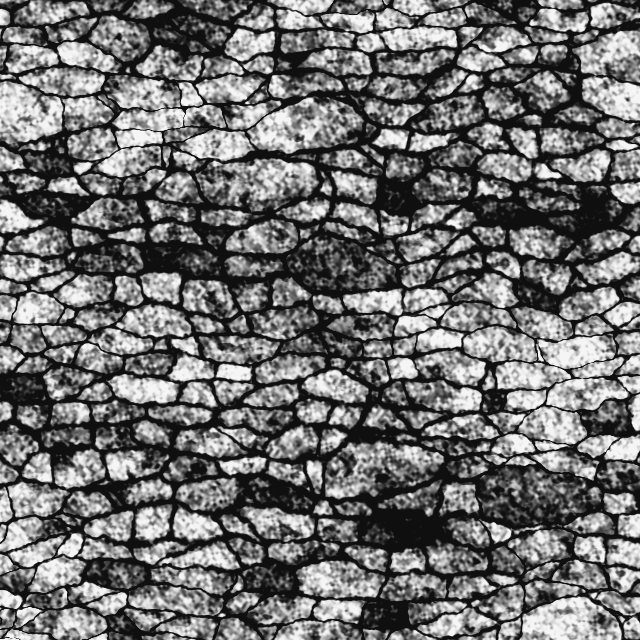
This texture is drawn by a WebGL 2 fragment shader. Its source:

```glsl
#version 300 es
precision highp float;
// Dry stone wall in grainy black and white: rough courses, tight joints, a few boulders.

#define GRID vec2(15.0, 25.0)   // stones across and up
#define JITTER vec2(0.9, 0.5)   // scatter of the stone centres
#define FLATNESS 1.7            // higher gives more level beds
#define BOULDER_SHARE 0.03
#define BOULDER_WEIGHT 2.4
#define SIZE_SPREAD 0.9
#define ROUNDING 520.0          // higher gives sharper corners
#define JOINT_WIDTH 0.0042
#define DARK_SHARE 0.1
#define GRAIN_SCALE 205.0
#define GRAIN_AMOUNT 1.1
#define EXPOSURE 0.7

uniform vec2 u_resolution;
out vec4 fragColor;

// Integer hash: three random values per cell and layer
vec3 hash3(vec2 cell, int layer) {
    uvec3 v = uvec3(ivec3(ivec2(cell), layer));
    v = v * 1664525u + 1013904223u;
    v.x += v.y * v.z; v.y += v.z * v.x; v.z += v.x * v.y;
    v ^= v >> 16u;
    v.x += v.y * v.z; v.y += v.z * v.x; v.z += v.x * v.y;
    return vec3(v >> 8u) / 16777216.0;
}

float noise(vec2 p, int layer) {
    vec2 i = floor(p), f = fract(p);
    f = f * f * (3.0 - 2.0 * f);
    float bottom = mix(hash3(i, layer).x, hash3(i + vec2(1, 0), layer).x, f.x);
    float top = mix(hash3(i + vec2(0, 1), layer).x, hash3(i + vec2(1, 1), layer).x, f.x);
    return mix(bottom, top, f.y);
}

// Octaves are turned against each other to hide the lattice
float fbm(vec2 p, int layer) {
    float sum = 0.0, amp = 0.5;
    for (int i = 0; i < 4; i++) {
        sum += amp * noise(p, layer + i);
        p = mat2(1.6, 1.2, -1.2, 1.6) * p + 7.1;
        amp *= 0.5;
    }
    return sum / 0.9375;
}

// Stone centre in grid units (xy) and its size weight (z)
vec3 stoneSite(vec2 cell) {
    vec3 h = hash3(cell, 1);
    float rowShift = hash3(vec2(0.0, cell.y), 2).x;
    float weight = SIZE_SPREAD * h.z;
    if (hash3(cell, 3).x < BOULDER_SHARE) weight = BOULDER_WEIGHT;
    return vec3(cell + 0.5 + JITTER * (h.xy - 0.5) + vec2(0.5 * rowShift, 0.0), weight);
}

float power(vec2 q, vec3 site) {
    vec2 r = q - site.xy;
    return dot(r * r, vec2(1.0, FLATNESS)) - site.z;
}

// Weighted cells: returns the rounded distance to the joint, in canvas units
float stoneEdge(vec2 p, out vec2 id) {
    vec2 q = p * GRID, home = floor(q);
    vec3 own = vec3(0.0);
    float best = 1e5;
    for (int y = -2; y <= 2; y++)
    for (int x = -3; x <= 2; x++) {
        vec2 cell = home + vec2(x, y);
        vec3 site = stoneSite(cell);
        float d = power(q, site);
        if (d < best) { best = d; own = site; id = cell; }
    }
    float sum = 1e-6;
    for (int y = -2; y <= 2; y++)
    for (int x = -3; x <= 2; x++) {
        vec2 cell = home + vec2(x, y);
        if (cell == id) continue;
        vec3 site = stoneSite(cell);
        vec2 slope = 2.0 * (site.xy - own.xy) * vec2(1.0, FLATNESS) * GRID;
        sum += exp(-ROUNDING * (power(q, site) - best) / (length(slope) + 1e-4));
    }
    return -log(sum) / ROUNDING;
}

void main() {
    vec2 p = gl_FragCoord.xy / u_resolution.y;

    // Uneven courses and ragged outlines
    vec2 bend = vec2(noise(p * 9.0, 10), noise(p * 8.0, 11)) - 0.5;
    vec2 chip = vec2(fbm(p * 42.0, 12), fbm(p * 42.0, 17)) - 0.5;
    vec2 id;
    float edge = stoneEdge(p + 0.04 * bend + 0.016 * chip, id);

    // Base tone of each stone: small ones paler, patches of the wall weathered
    vec3 look = hash3(id, 4);
    float patchTone = fbm(p * vec2(3.5, 6.0), 20) - 0.5;
    float tone = EXPOSURE + 0.3 * (look.x - 0.5) + 0.55 * patchTone;
    tone += 0.18 * (1.0 - smoothstep(0.1, 0.4, hash3(id, 1).z));
    if (look.y < DARK_SHARE) tone -= 0.42;

    // Mottled faces with broken dark hollows
    tone += 0.9 * (fbm(p * vec2(24.0, 32.0) + look.z * 9.0, 30) - 0.5);
    float hollow = fbm(p * vec2(34.0, 48.0) + look.xy * 20.0, 40);
    tone -= 0.4 * smoothstep(0.58, 0.72, hollow);

    // Worn rims and deep joints, wider in the dark patches
    float width = JOINT_WIDTH * (1.0 - 2.0 * patchTone);
    tone -= 0.14 * (1.0 - smoothstep(0.0, 0.014, edge));
    tone -= 0.85 * (1.0 - smoothstep(0.0, width, edge));

    // Coarse and fine grain on turned lattices
    vec2 turned = mat2(0.8, 0.6, -0.6, 0.8) * p;
    float grain = 0.6 * noise(turned * GRAIN_SCALE, 50) + 0.4 * noise(turned.yx * GRAIN_SCALE * 0.71 + p * 40.0, 51);
    tone += GRAIN_AMOUNT * (grain - 0.5);

    float gray = mix(0.06, 0.96, smoothstep(-0.08, 1.1, tone));
    fragColor = vec4(vec3(gray), 1.0);
}
```
